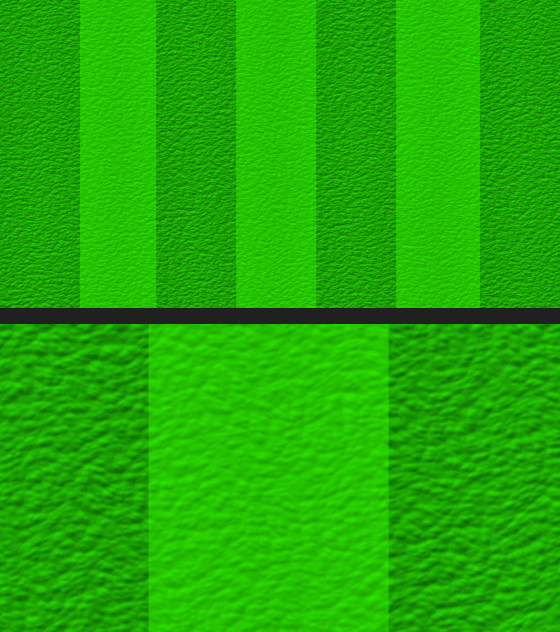
Top, the full canvas; bottom, a detail of the centre.
Reproduce this pattern procedurally as a Shadertoy shader.

```glsl
#define STRIPES 7.0
#define STRIPE_SHIFT 0.0068
#define DARK_GREEN vec3(0.106, 0.626, 0.010)
#define LIGHT_GREEN vec3(0.142, 0.762, 0.002)
#define GRAIN_TINT vec3(0.26, 1.0, -0.03)
#define DARK_CONTRAST 0.094
#define LIGHT_CONTRAST 0.055
#define COARSE_CELLS vec2(46.0, 84.0)
#define FINE_CELLS vec2(86.0, 138.0)
#define SLANT 0.09

vec2 hash22(vec2 p) {
    vec3 q = fract(vec3(p.xyx) * vec3(0.1031, 0.1030, 0.0973));
    q += dot(q, q.yzx + 33.33);
    return fract((q.xx + q.yz) * q.zy);
}

// Distance to the nearest jittered cell centre
float cellDistance(vec2 p) {
    vec2 cell = floor(p), local = fract(p);
    float nearest = 8.0;
    for (int y = -1; y <= 1; y++)
    for (int x = -1; x <= 1; x++) {
        vec2 offset = vec2(x, y);
        vec2 toCentre = offset + hash22(cell + offset + 57.0) - local;
        nearest = min(nearest, dot(toCentre, toCentre));
    }
    return sqrt(nearest);
}

// Cellular bumps lit from above: bright crests, dark undersides
float emboss(vec2 p) {
    vec2 toLight = vec2(-0.06, 0.23);
    return (cellDistance(p + toLight) - cellDistance(p - toLight)) / 0.28;
}

// Slightly slanted, gently wavy turf relief in two sizes
float turfRelief(vec2 p) {
    p.y -= SLANT * p.x;
    p.y += 0.003 * sin(37.0 * p.x + 11.0 * p.y) + 0.0015 * sin(83.0 * p.x - 51.0 * p.y);
    p.x += 0.004 * sin(53.0 * p.y + 13.0 * p.x);
    return 0.72 * emboss(p * COARSE_CELLS) + 0.62 * emboss(p * FINE_CELLS + 19.0);
}

// Signed distance into a light stripe, in stripe widths
float stripeDistance(float x) {
    float middle = smoothstep(0.145, 0.27, x) * (1.0 - smoothstep(0.71, 0.855, x));
    float u = (x + STRIPE_SHIFT * middle) * STRIPES;
    return 0.5 - abs(mod(u - 0.5, 2.0) - 1.0);
}

void mainImage(out vec4 fragColor, in vec2 fragCoord) {
    vec2 p = fragCoord / iResolution.y;

    // Mown stripes
    float edge = stripeDistance(fragCoord.x / iResolution.x);
    float blur = 0.6 * STRIPES / iResolution.x;
    float light = smoothstep(-blur, blur, edge);
    vec3 color = mix(DARK_GREEN, LIGHT_GREEN, light);

    // Tone: stronger contrast at the edges, slow drift across the lawn
    float tone = 0.012 * (2.0 * light - 1.0) * (1.0 - 4.0 * abs(edge));
    tone += 0.005 * sin(5.0 * p.x + 3.0 * p.y) * sin(7.0 * p.y - 2.0 * p.x);

    // Grass grain
    tone += turfRelief(p) * mix(DARK_CONTRAST, LIGHT_CONTRAST, light);
    color += GRAIN_TINT * tone;

    fragColor = vec4(clamp(color, 0.0, 1.0), 1.0);
}
```
